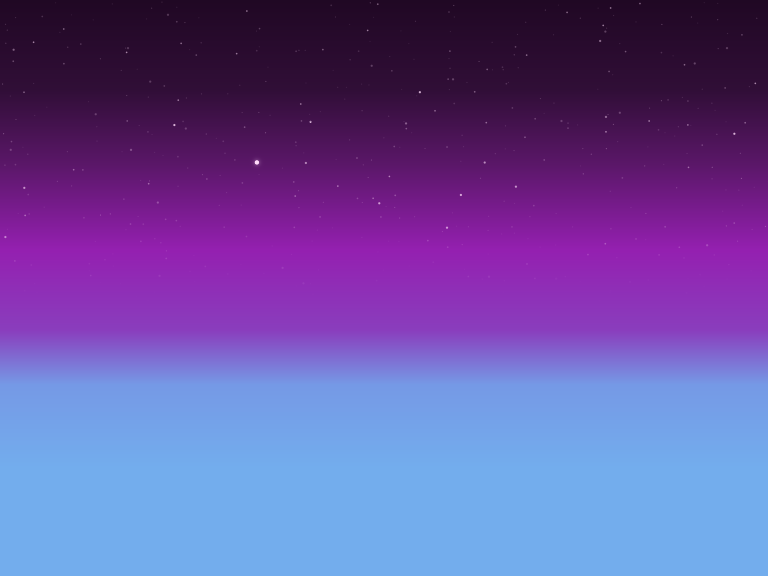
Give the GLSL for this background, as a Shadertoy shader.

```glsl
const vec3 ZENITH = vec3(0.125, 0.030, 0.140);
const vec3 NIGHT = vec3(0.190, 0.055, 0.215);
const vec3 PLUM = vec3(0.355, 0.090, 0.410);
const vec3 MAGENTA = vec3(0.580, 0.125, 0.690);
const vec3 VIOLET = vec3(0.540, 0.240, 0.740);
const vec3 HAZE = vec3(0.460, 0.600, 0.900);
const vec3 DAYLIGHT = vec3(0.450, 0.680, 0.930);
const vec3 STARLIGHT = vec3(1.0, 0.86, 0.98);

float hash(vec2 p) {
    return fract(sin(dot(p, vec2(127.1, 311.7))) * 43758.5453);
}

// Linear blend towards the next colour between two heights
vec3 blendStop(vec3 below, vec3 above, float low, float high, float height) {
    return mix(below, above, clamp((height - low) / (high - low), 0.0, 1.0));
}

vec3 skyGradient(float height) {
    vec3 sky = blendStop(DAYLIGHT, HAZE, 0.184, 0.332, height);
    sky = blendStop(sky, VIOLET, 0.332, 0.427, height);
    sky = blendStop(sky, MAGENTA, 0.427, 0.566, height);
    sky = blendStop(sky, PLUM, 0.566, 0.714, height);
    sky = blendStop(sky, NIGHT, 0.714, 0.844, height);
    return blendStop(sky, ZENITH, 0.844, 1.0, height);
}

// Soft disc, at least one pixel wide at its edge
float disc(vec2 p, vec2 center, float radius, float pixel) {
    float edge = 0.7 * pixel;
    return 1.0 - smoothstep(radius - edge, radius + edge, length(p - center));
}

// One jittered star in some of the cells of a grid
float starLayer(vec2 p, float cells, float share, float radius, float seed, float pixel) {
    vec2 cell = floor(p * cells);
    vec2 key = cell + seed;
    vec2 jitter = vec2(hash(key + 3.1), hash(key + 7.7));
    vec2 center = (cell + mix(vec2(0.12), vec2(0.88), jitter)) / cells;
    float present = step(hash(key), share);
    float brightness = mix(0.25, 1.0, pow(hash(key + 13.3), 2.0));
    return present * brightness * disc(p, center, radius, pixel);
}

void mainImage(out vec4 fragColor, in vec2 fragCoord) {
    vec2 p = fragCoord / iResolution.y;
    float pixel = 1.0 / iResolution.y;
    vec3 color = skyGradient(p.y);

    // Star field: from many faint stars to few bright ones
    float stars = 0.0;
    for (int i = 0; i < 3; i++) {
        float level = float(i);
        float cells = 44.0 - 14.0 * level;
        float radius = 0.0008 + 0.0005 * level;
        float glow = 0.35 + 0.28 * level;
        stars += glow * starLayer(p, cells, 0.22, radius, 19.0 * level, pixel);
    }
    stars *= smoothstep(0.47, 0.66, p.y);

    // Lone bright star with a faint halo
    vec2 beacon = vec2(0.446, 0.718);
    stars += disc(p, beacon, 0.0036, pixel);
    stars += 0.25 * exp(-pow(length(p - beacon) / 0.006, 2.0));

    color = mix(color, STARLIGHT, clamp(stars, 0.0, 1.0));
    fragColor = vec4(color, 1.0);
}
```
